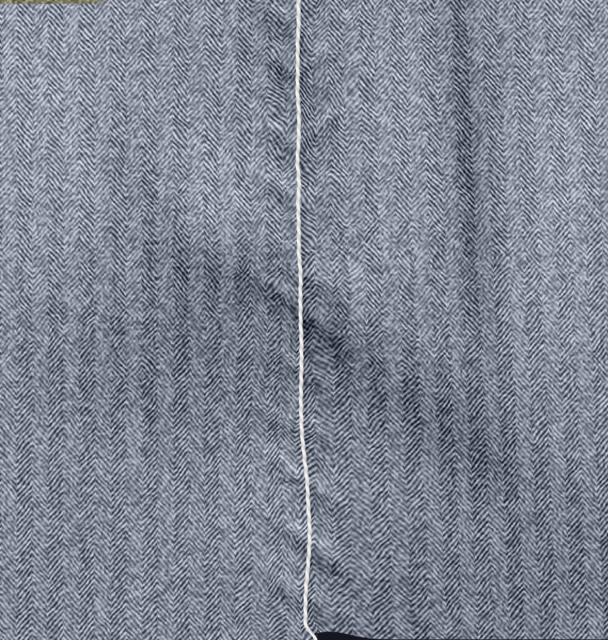
A Shadertoy shader for this texture:

```glsl
// Blue-grey herringbone cloth, puckered along a white vertical seam thread.
#define STRIPE_PERIOD 0.049
#define STRIPE_OFFSET 0.28
#define TWILL_PITCH 0.0090
#define TWILL_SLOPE 1.15
#define WEAVE_CONTRAST 0.16
#define GRAIN_AMOUNT 0.31
#define STRIPE_SHADE 0.065
#define PUCKER_COUNT 11
#define PUCKER_DEPTH 0.11
#define THREAD_RADIUS 0.0033
#define BASE_TONE 0.505

float hash(vec2 p) {
    vec3 q = fract(vec3(p.xyx) * 0.1031);
    q += dot(q, q.yzx + 33.33);
    return fract((q.x + q.y) * q.z);
}

float noise(vec2 p) {
    vec2 i = floor(p), f = fract(p);
    f = f * f * (3.0 - 2.0 * f);
    return mix(mix(hash(i), hash(i + vec2(1, 0)), f.x),
               mix(hash(i + vec2(0, 1)), hash(i + vec2(1, 1)), f.x), f.y);
}

float fbm(vec2 p) {
    float sum = 0.0, amp = 0.5;
    for (int i = 0; i < 4; i++) {
        sum += amp * noise(p);
        p = p * 2.03 + 17.0;
        amp *= 0.5;
    }
    return sum;
}

// Soft rotated ellipse, one at its centre
float blob(vec2 p, vec2 center, vec2 radius, float angle) {
    float c = cos(angle), s = sin(angle);
    vec2 q = mat2(c, -s, s, c) * (p - center) / radius;
    return exp(-dot(q, q));
}

float seamX(float y) {
    float x = 0.466 + 0.004 * smoothstep(0.8, 0.4, y);
    x += 0.013 * smoothstep(0.40, 0.16, y) - 0.005 * smoothstep(0.16, 0.05, y);
    x += 0.014 * smoothstep(0.025, 0.0, y);
    return x + 0.003 * (noise(vec2(y * 28.0, 3.0)) - 0.5);
}

// Broad dark hollows of the cloth
float hollows(vec2 p) {
    float d = 0.75 * blob(p, vec2(0.37, 0.565), vec2(0.10, 0.040), -0.35);
    d += 0.85 * blob(p, vec2(0.67, 0.35), vec2(0.19, 0.065), -0.65);
    d += 0.80 * blob(p, vec2(0.735, 0.74), vec2(0.032, 0.34), 0.08);
    d += 0.45 * blob(p, vec2(0.25, 0.63), vec2(0.05, 0.15), 0.35);
    d += 0.45 * blob(p, vec2(0.24, 0.42), vec2(0.19, 0.12), 0.0);
    d += 0.65 * blob(p, vec2(0.505, 0.47), vec2(0.035, 0.06), 0.3);
    d += 0.30 * blob(p, vec2(0.47, 0.45), vec2(0.13, 0.18), 0.0);
    d += 0.40 * blob(p, vec2(0.45, 0.92), vec2(0.05, 0.18), 0.3);
    d += 0.45 * blob(p, vec2(0.64, 0.06), vec2(0.13, 0.12), 0.0);
    return d + 0.40 * blob(p, vec2(0.90, 0.10), vec2(0.14, 0.16), 0.0);
}

// Broad raised areas catching light
float crests(vec2 p) {
    float l = 0.75 * blob(p, vec2(0.07, 0.80), vec2(0.22, 0.26), 0.0);
    l += 0.65 * blob(p, vec2(0.62, 0.75), vec2(0.07, 0.26), 0.0);
    l += 0.55 * blob(p, vec2(0.34, 0.72), vec2(0.08, 0.12), 0.4);
    l += 0.75 * blob(p, vec2(0.87, 0.68), vec2(0.09, 0.25), 0.0);
    l += 0.65 * blob(p, vec2(0.54, 0.57), vec2(0.06, 0.018), -0.5);
    return l + 0.40 * blob(p, vec2(0.38, 0.24), vec2(0.11, 0.10), 0.0);
}

// Short slanted folds on both sides of the seam
float puckers(vec2 p, float seam) {
    float sum = 0.0;
    for (int i = 0; i < 2 * PUCKER_COUNT; i++) {
        float k = float(i), side = mod(k, 2.0) * 2.0 - 1.0;
        float y = (floor(k * 0.5) + 0.2 + 0.6 * hash(vec2(k, 7.0))) / float(PUCKER_COUNT);
        float angle = (side > 0.0 && y > 0.6) ? 0.6 : -0.6;
        float reach = 0.025 + 0.03 * hash(vec2(k, 2.0));
        vec2 c = vec2(seam + side * 0.025, y + side * 0.025 * tan(angle));
        float depth = 0.4 + 0.6 * hash(vec2(k, 9.0));
        sum += depth * blob(p, c + vec2(0, 0.019), vec2(reach, 0.011), angle);
        sum -= depth * blob(p, c, vec2(reach, 0.013), angle);
    }
    return sum;
}

void mainImage(out vec4 fragColor, in vec2 fragCoord) {
    vec2 p = fragCoord / iResolution.y;
    float px = 1.0 / iResolution.y, seam = seamX(p.y), dx = p.x - seam;
    float nearSeam = exp(-abs(dx) / 0.09);

    // Herringbone: opposed diagonals, blending into the reverse slant higher up
    vec2 w = p + nearSeam * 0.035 * (vec2(fbm(p * 11.0), fbm(p * 11.0 + 40.0)) - 0.47);
    w.x -= 0.045 * (0.8 - p.y) * smoothstep(0.45, 0.7, p.x);
    w += 0.003 * (vec2(noise(p * 55.0), noise(p * 55.0 + 9.0)) - 0.5);
    float column = fract(w.x / STRIPE_PERIOD - STRIPE_OFFSET);
    float zigzag = TWILL_SLOPE * STRIPE_PERIOD * abs(fract(column + 0.25) - 0.5);
    float rising = sin(6.2832 * (w.y - zigzag) / TWILL_PITCH);
    float falling = sin(6.2832 * (w.y + zigzag) / TWILL_PITCH);
    float twill = mix(rising, falling, smoothstep(0.42, 0.58, fbm(p * 14.0) + 1.5 * (p.y - 0.54)));
    float darkColumn = smoothstep(0.18, 0.32, column) * smoothstep(0.82, 0.68, column);

    // Light, folds and yarn grain
    float dark = hollows(p), light = crests(p);
    float tone = BASE_TONE - 0.14 * dark + 0.08 * light + 0.03 * (p.y - 0.5);
    tone += 0.05 * (fbm(p * vec2(9.0, 6.0)) - 0.47) + PUCKER_DEPTH * puckers(p, seam);
    tone -= STRIPE_SHADE * (0.6 + dark) * (darkColumn - 0.5) * (1.0 - 0.6 * nearSeam);
    tone += WEAVE_CONTRAST * twill * (0.45 + 0.4 * noise(p * 60.0) + 0.45 * darkColumn);
    tone += GRAIN_AMOUNT * (noise(w * vec2(290.0, 270.0)) - 0.5);
    tone -= 0.08 * exp(-abs(dx - 0.005) / 0.006);
    vec3 color = vec3(tone) + vec3(-0.002, 0.023, 0.078);

    // Cloth ends: pale selvage at top left, dark gap at bottom
    float selvage = smoothstep(0.994 - px, 0.994 + px, p.y + 0.02 * max(p.x - 0.14, 0.0));
    selvage *= smoothstep(0.18, 0.13, p.x);
    color = mix(color, vec3(0.48, 0.48, 0.38) * (0.6 + 0.8 * noise(p * 240.0)), selvage);
    float gapTop = 0.001 + 0.012 * blob(p, vec2(0.515, 0.0), vec2(0.045, 1.0), 0.0);
    float gap = smoothstep(gapTop + px, gapTop - px, p.y) * smoothstep(0.48, 0.50, p.x);
    color = mix(color, vec3(0.08, 0.09, 0.12), gap);

    // Twisted seam thread
    float twist = sin(6.2832 * (p.y * 52.0 + dx * 95.0));
    float radius = THREAD_RADIUS * (0.9 + 0.10 * twist);
    float thread = smoothstep(radius + px, radius - px, abs(dx));
    vec3 threadColor = vec3(0.92, 0.91, 0.90) + 0.05 * twist - 0.08 * smoothstep(0.0, radius, dx);
    color = mix(color, threadColor, thread);
    fragColor = vec4(clamp(color, 0.0, 1.0), 1.0);
}
```
